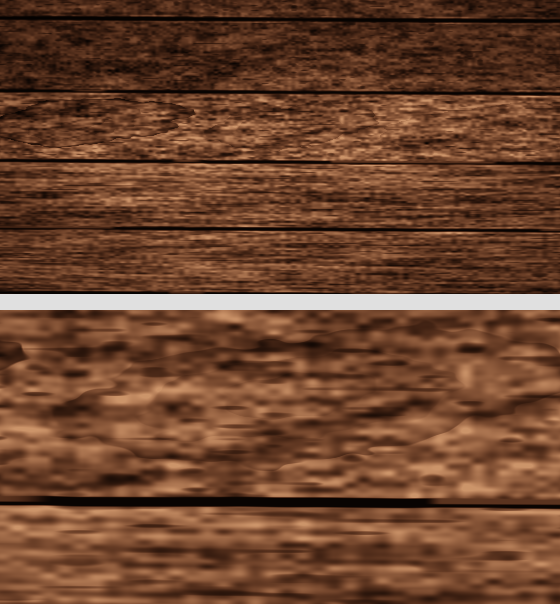
Top, the full canvas; bottom, a detail of the centre.
Give the GLSL for this texture, as a Shadertoy shader.

```glsl
#define SEAM_TILT 0.0055
#define SEAM_HALF_WIDTH 0.0052
#define BOARD_HEIGHT 0.235
#define GRAIN_CONTRAST 2.0
#define RING_DEPTH 0.5
#define EDGE_WEAR 0.35
#define VIGNETTE vec2(1.1, 1.35)
#define VIGNETTE_CENTER vec2(0.52, 0.42)

// Base brightness of each board, bottom to top
const float BOARD_TONE[5] = float[5](0.49, 0.50, 0.56, 0.40, 0.45);

float hash(vec2 p) {
    vec3 q = fract(p.xyx * 0.1031);
    q += dot(q, q.yzx + 33.33);
    return fract((q.x + q.y) * q.z);
}

float noise(vec2 p) {
    vec2 cell = floor(p), f = fract(p);
    f = f * f * (3.0 - 2.0 * f);
    return mix(mix(hash(cell), hash(cell + vec2(1, 0)), f.x),
               mix(hash(cell + vec2(0, 1)), hash(cell + vec2(1, 1)), f.x), f.y);
}

float fbm(vec2 p) {
    float sum = 0.0, amp = 0.5;
    for (int i = 0; i < 4; i++) {
        sum += amp * noise(p);
        p = p * 2.07 + 17.3;
        amp *= 0.5;
    }
    return sum;
}

// Stretched fibres; rough boards have shorter, more broken strokes
float fibres(vec2 p, float rough, float seed) {
    p.y += 0.02 * noise(p * vec2(2.0, 5.0) + seed) + 0.006 * rough * noise(p * 14.0);
    p += seed * 7.31;
    float broad = noise(p * vec2(mix(1.5, 6.0, rough), 38.0));
    float strand = noise(p * vec2(mix(7.0, 26.0, rough), mix(125.0, 95.0, rough)));
    float speck = noise(p * vec2(mix(55.0, 80.0, rough), 150.0));
    return 0.27 * broad + 0.41 * strand + 0.32 * speck;
}

// Nested growth rings around a row of elongated centres
float growthRings(vec2 p) {
    float shade = 0.0;
    float warp = fbm(p * vec2(5.0, 16.0)) - 0.47;
    float jag = noise(p * vec2(35.0, 110.0)) - 0.5;
    for (int i = 0; i < 3; i++) {
        float k = float(i);
        vec2 center = vec2(0.27 + 0.7 * k, 0.128 - 0.008 * k);
        vec2 radius = vec2(0.39 - 0.08 * mod(k, 2.0), 0.075);
        vec2 q = (p - center) / radius;
        q.y -= 0.3 * q.x;
        float f = length(q) + 0.75 * warp + 0.1 * jag;
        float phase = fract(3.0 * f);
        float line = smoothstep(0.55, 0.93, phase) * (1.0 - smoothstep(0.93, 1.0, phase));
        float inside = 1.0 - smoothstep(0.99, 1.06, f);
        float outer = smoothstep(0.6, 0.95, f);
        shade += inside * (0.16 + line * (0.3 + 0.7 * outer)) / (1.0 + 0.9 * k);
    }
    return shade;
}

// Warm brown ramp: shadows turn redder, highlights paler
vec3 woodColor(float tone) {
    return tone * vec3(1.0, 0.44 + 0.36 * tone, 0.2 + 0.4 * tone);
}

void mainImage(out vec4 fragColor, in vec2 fragCoord) {
    vec2 uv = fragCoord / iResolution.xy;
    vec2 p = fragCoord / iResolution.y;
    float pixel = 1.0 / iResolution.y;

    // Boards grow slightly taller upwards and lean with the seams
    float y = p.y + SEAM_TILT * (2.0 * uv.x - 1.0);
    float row = y * (4.62 - 0.36 * y);
    float id = clamp(floor(row), 0.0, 4.0);
    vec2 local = vec2(p.x, fract(row) * BOARD_HEIGHT);

    // Grain, stains and pores
    float rough = smoothstep(0.8, 3.0, id);
    float grain = fibres(local, rough, id + 1.0);
    float stain = fbm(local * vec2(3.0, 11.0) + id * 9.7) - 0.47;
    float tone = BOARD_TONE[int(id)];
    tone *= 1.0 + GRAIN_CONTRAST * (grain - 0.5) + 0.5 * stain;
    float pores = noise(local * vec2(mix(12.0, 30.0, rough), 140.0) + id * 31.0);
    tone *= 1.0 - 0.4 * smoothstep(0.7, 0.95, pores);
    if (id == 2.0) tone *= 1.0 - RING_DEPTH * growthRings(local) * (0.6 + 0.8 * pores);

    // Worn highlights and shadow beside each seam
    float seamId = round(row);
    float d = (row - seamId) * BOARD_HEIGHT;
    float wear = noise(vec2(p.x * 9.0, seamId * 5.3));
    tone *= 1.0 - 0.4 * exp(-abs(d) / 0.008);
    tone += EDGE_WEAR * wear * wear * exp(-pow((abs(d) - 0.0095) / 0.003, 2.0));

    // Dark gap with uneven width, partly filled by lighter wood
    float width = SEAM_HALF_WIDTH * (0.7 + 0.5 * noise(vec2(p.x * 4.0, seamId * 3.7)));
    float wobble = 0.0012 * (noise(vec2(p.x * 22.0, seamId * 8.1)) - 0.5);
    float gap = 1.0 - smoothstep(width - pixel, width + pixel, abs(d + wobble));
    float patchMask = smoothstep(0.76, 0.8, noise(vec2(p.x * 3.2 + 4.0, seamId * 11.9)));
    float fill = patchMask * smoothstep(-0.001 - pixel, -0.001 + pixel, d);
    tone = mix(tone, mix(0.035, 0.36, fill), gap);

    // Darkened corners
    vec2 q = uv - VIGNETTE_CENTER;
    tone *= exp(-dot(q * q, VIGNETTE));
    fragColor = vec4(woodColor(clamp(tone, 0.02, 0.8)), 1.0);
}
```
